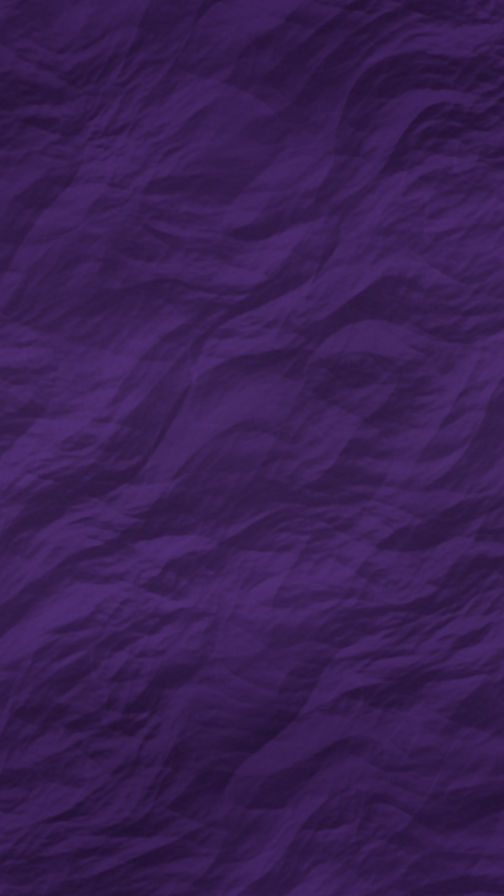
A WebGL 1 fragment shader for this texture:

```glsl
precision highp float;
// Crumpled purple paper: sharp slanted folds, a soft bright band and fine grain.

#define SHADOW vec3(0.145, 0.074, 0.213)
#define LIGHT vec3(0.305, 0.172, 0.447)
#define FOLD_SCALE 2.1
#define FOLD_STRETCH 2.1
#define FOLD_ANGLE 0.38
#define RELIEF 0.125
#define CREASE 0.10
#define GLOW 0.30
#define BLOTCH 0.30
#define GRAIN 0.07

uniform vec2 u_resolution;

vec2 randomDirection(vec2 cell) {
  vec3 h = fract(cell.xyx * vec3(0.1031, 0.1030, 0.0973));
  h += dot(h, h.yzx + 33.33);
  float angle = 6.2832 * fract((h.x + h.y) * h.z);
  return vec2(cos(angle), sin(angle));
}

float gradientNoise(vec2 p) {
  vec2 i = floor(p);
  vec2 f = p - i;
  vec2 u = f * f * f * (f * (f * 6.0 - 15.0) + 10.0);
  float a = dot(randomDirection(i), f);
  float b = dot(randomDirection(i + vec2(1.0, 0.0)), f - vec2(1.0, 0.0));
  float c = dot(randomDirection(i + vec2(0.0, 1.0)), f - vec2(0.0, 1.0));
  float d = dot(randomDirection(i + 1.0), f - 1.0);
  return mix(mix(a, b, u.x), mix(c, d, u.x), u.y);
}

// Coordinates along and across folds that rise to the right.
vec2 foldSpace(vec2 p, float angle) {
  float c = cos(angle);
  float s = sin(angle);
  return vec2(c * p.x + s * p.y, (c * p.y - s * p.x) * FOLD_STRETCH);
}

// Folded sheet: absolute noise gives flat facets that meet in sharp edges.
float paperHeight(vec2 p) {
  p += 0.07 * vec2(gradientNoise(p * 3.1 + 7.0), gradientNoise(p * 3.1 + 31.0));
  float crumple = smoothstep(-0.35, 0.35, gradientNoise(p * 2.6 + 53.0));
  float height = 0.0;
  float frequency = FOLD_SCALE;
  float weight = 1.0;
  float side = 1.0;
  for (int i = 0; i < 5; i++) {
    float octave = float(i);
    float angle = FOLD_ANGLE + 0.4 * sin(octave * 2.4);
    vec2 q = foldSpace(p, angle) * frequency + octave * 17.3;
    height += side * weight * abs(gradientNoise(q)) / frequency;
    side = -side;
    frequency *= 1.9;
    weight *= mix(0.68, 0.92, crumple);
  }
  return height;
}

// Thin, broken, worn lines along the longest folds.
float creaseLines(vec2 p) {
  float lines = 0.0;
  for (int i = 0; i < 3; i++) {
    float k = float(i);
    vec2 q = foldSpace(p, 0.2 + 0.35 * k) * (2.4 + k) + 41.0 * k;
    q += 0.12 * gradientNoise(p * 14.0 + k);
    float worn = smoothstep(0.0, 0.35, gradientNoise(p * 4.0 + 23.0 * k));
    lines += worn * (1.0 - smoothstep(0.0, 0.045, abs(gradientNoise(q))));
  }
  return lines;
}

void main() {
  vec2 p = gl_FragCoord.xy / u_resolution.x;
  float level = gl_FragCoord.y / u_resolution.y;

  // Light falls from above, slightly from the left.
  vec2 toLight = normalize(vec2(-0.35, 1.0)) * 0.004;
  float slope = (paperHeight(p - toLight) - paperHeight(p + toLight)) / 0.008;
  float relief = slope / sqrt(1.0 + 0.12 * slope * slope);

  // Broad light: a bright middle band and soft uneven patches.
  float band = (level - 0.52) / 0.27;
  float glow = exp(-band * band) - 0.46;
  float blotch = gradientNoise(foldSpace(p, 0.25) * 1.6 + 71.0);

  // Paper fibres.
  float grain = gradientNoise(p * vec2(95.0, 125.0))
              + 0.7 * gradientNoise(p * 210.0 + 9.0);

  float tone = 0.49 + RELIEF * relief + CREASE * creaseLines(p)
             + GLOW * glow + BLOTCH * blotch + GRAIN * grain;
  vec3 color = mix(SHADOW, LIGHT, clamp(tone, -0.1, 1.15));

  // The bright band is a little dustier than the edges.
  color += vec3(0.004, 0.010, -0.004) * glow;
  gl_FragColor = vec4(color, 1.0);
}
```
